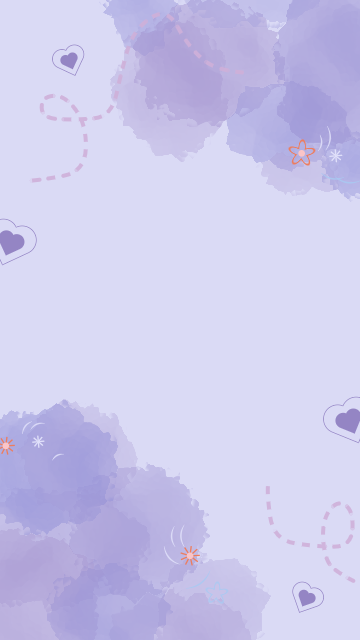
Reproduce this background procedurally as a WebGL 2 fragment shader.

```glsl
#version 300 es
precision highp float;
uniform vec2 u_resolution;
out vec4 outColor;

// Layout units spanning the canvas at any resolution
const vec2 CANVAS = vec2(432, 768);
const vec3 PAPER = vec3(0.855, 0.855, 0.962);
const vec3 MAUVE = vec3(0.66, 0.585, 0.805);
const vec3 BLUE = vec3(0.585, 0.575, 0.845);
const vec3 DASH = vec3(0.81, 0.69, 0.85);
const vec3 HEART = vec3(0.58, 0.52, 0.77);
const vec3 ORANGE = vec3(0.93, 0.49, 0.37);
const vec3 PINK = vec3(0.98, 0.77, 0.78);
const vec3 CHALK = vec3(0.88, 0.88, 0.98);
const vec3 SKY = vec3(0.66, 0.79, 0.95);
const float PERIOD = 18.5, DASH_LENGTH = 9.5, DASH_HALF = 2.4;
const float FINE_CELL = 7.0, BROAD_CELL = 21.0;

// Washes: centre and radii, then hue and strength
const vec4 UPPER[] = vec4[](
  vec4(205,663,66,82), vec4(172,765,40,58), vec4(250,693,88,74), vec4(345,620,72,52),
  vec4(362,563,42,26), vec4(425,575,38,42), vec4(400,693,70,105), vec4(300,768,80,30));
const vec2 UPPER_TINT[] = vec2[](vec2(.1,.42), vec2(1,.6), vec2(.2,.6), vec2(.9,.6),
  vec2(.2,.38), vec2(1,.6), vec2(.6,.7), vec2(.9,.4));
const vec4 LOWER[] = vec4[](
  vec4(92,218,66,66), vec4(255,35,66,66), vec4(165,130,82,78), vec4(60,110,115,70),
  vec4(215,10,85,45), vec4(30,45,90,85), vec4(55,205,86,74), vec4(130,30,70,62));
const vec2 LOWER_TINT[] = vec2[](vec2(.2,.4), vec2(.3,.36), vec2(.5,.58), vec2(.4,.45),
  vec2(.2,.4), vec2(.1,.55), vec2(.95,.65), vec2(.75,.62));

// Spline controls of the dashed trails
const vec2 TRAIL_A[] = vec2[](vec2(18,550), vec2(50,552), vec2(102,562), vec2(104,618),
  vec2(78,654), vec2(50,652), vec2(50,626), vec2(92,624), vec2(134,628), vec2(146,684),
  vec2(160,732), vec2(200,760), vec2(226,712), vec2(260,682), vec2(340,679));
const vec2 TRAIL_B[] = vec2[](vec2(324,200), vec2(320,178), vec2(328,120), vec2(380,112),
  vec2(422,112), vec2(424,156), vec2(404,168), vec2(386,142), vec2(390,94), vec2(410,78), vec2(438,64));

// Hearts: centre, size, tilt; strokes: both ends
const vec4 HEARTS[] = vec4[](vec4(84,694,32,.35), vec4(12,475,48,-.35),
  vec4(420,261,48,.4), vec4(367,49,32,-.45));
const vec4 STROKES[] = vec4[](vec4(382,587,384,606), vec4(391,588,393,616),
  vec4(38,262,27,248), vec4(53,260,37,253), vec4(209,136,210,112), vec4(221,138,221,112),
  vec4(197,112,215,91), vec4(76,223,63,216),
  vec4(386,560,412,555), vec4(402,556,432,551), vec4(224,62,252,83));

float unitPixel;
float ink(float d) { return clamp(0.5 - d / unitPixel, 0.0, 1.0); }

vec2 hash2(vec2 p) {
  return fract(sin(p * mat2(127.1, 311.7, 269.5, 183.3)) * 4375.85);
}

// Offset towards the nearest cell site, softly blended
vec2 cellOffset(vec2 p, float size) {
  vec2 g = p / size, total = vec2(0);
  float weight = 0.0;
  for (int i = 0; i < 9; i++) {
    vec2 id = floor(g) + vec2(i % 3 - 1, i / 3 - 1);
    vec2 site = id + hash2(id) - g;
    float w = exp(-18.0 * dot(site, site));
    total += w * site;
    weight += w;
  }
  return total / weight * size;
}

// Translucent wash with a crisp rim and inner fade
vec3 wash(vec3 base, vec2 q, vec4 blob, vec2 tint) {
  float d = (length((q - blob.xy) / blob.zw) - 1.0) * min(blob.z, blob.w);
  float cover = 0.72 * (1.0 - smoothstep(-1.2, 1.2, d)) + 0.28 * (1.0 - smoothstep(-35.0, 0.0, d));
  return mix(base, mix(MAUVE, BLUE, tint.x), cover * tint.y);
}

// Quadratic spline piece cut into dashes by travelled length
float dashes(vec2 p, vec2 a, vec2 b, vec2 c, inout float travelled) {
  vec2 start = 0.5 * (a + b), end = 0.5 * (b + c), from = start;
  float best = 1e3;
  for (int i = 1; i <= 8; i++) {
    float t = float(i) / 8.0;
    vec2 to = mix(mix(start, b, t), mix(b, end, t), t), v = to - from;
    float h = clamp(dot(p - from, v) / dot(v, v), 0.0, 1.0);
    float gap = abs(mod(travelled + h * length(v), PERIOD) - 0.5 * PERIOD) - 0.5 * DASH_LENGTH;
    best = min(best, max(length(p - from - h * v) - DASH_HALF, gap));
    travelled += length(v);
    from = to;
  }
  return best;
}

float heart(vec2 p) {
  p = vec2(abs(p.x), p.y + 0.55);
  if (p.x + p.y > 1.0) return length(p - vec2(0.25, 0.75)) - 0.3536;
  vec2 top = p - vec2(0, 1), side = p - 0.5 * max(p.x + p.y, 0.0);
  return sqrt(min(dot(top, top), dot(side, side))) * sign(p.x - p.y);
}

float rays(vec2 p, float radius, float count) {
  float sector = 6.28319 / count, a = mod(atan(p.y, p.x) + 0.3, sector) - 0.5 * sector;
  vec2 q = length(p) * vec2(cos(a), sin(a));
  return length(q - vec2(min(q.x, radius), 0)) - 0.8;
}

float flower(vec2 p, float radius) {
  float rim = radius * (0.73 + 0.27 * cos(5.0 * atan(p.y, p.x) - 1.2));
  return abs(length(p) - rim) * 0.65 - 0.8;
}

float stroke(vec2 p, vec4 ends) {
  vec2 v = ends.zw - ends.xy;
  float u = clamp(dot(p - ends.xy, v) / dot(v, v), 0.0, 1.0), arch = u * (1.0 - u);
  return length(p - ends.xy - v * u + vec2(-v.y, v.x) * 0.6 * arch) - 0.3 - 2.4 * arch;
}

void main() {
  vec2 p = gl_FragCoord.xy / u_resolution * CANVAS;
  unitPixel = CANVAS.x / u_resolution.x;

  // Watercolour clouds with torn rims
  vec2 q = p + 0.9 * cellOffset(p, FINE_CELL) + 0.5 * cellOffset(p + 50.0, BROAD_CELL);
  q += 3.0 * sin(p.yx * 0.08 + 2.0 * sin(p * 0.04));
  float mottle = 1.0 + 0.08 * sin(q.x * 0.06 + 2.0 * sin(q.y * 0.037));
  vec3 color = PAPER;
  for (int i = 0; i < 8; i++) {
    color = wash(color, q, UPPER[i], UPPER_TINT[i] * mottle);
    color = wash(color, q, LOWER[i], LOWER_TINT[i] * mottle);
  }

  // Dashed trails
  float d = 1e3, runA = 0.0, runB = 0.0;
  for (int i = 2; i < 15; i++) d = min(d, dashes(p, TRAIL_A[i-2], TRAIL_A[i-1], TRAIL_A[i], runA));
  for (int i = 2; i < 11; i++) d = min(d, dashes(p, TRAIL_B[i-2], TRAIL_B[i-1], TRAIL_B[i], runB));
  color = mix(color, DASH, 0.9 * ink(d));

  // Outlined hearts
  for (int i = 0; i < 4; i++) {
    vec4 h = HEARTS[i];
    float c = cos(h.w), s = sin(h.w);
    vec2 k = mat2(c, -s, s, c) * (p - h.xy) / h.z;
    d = min(abs(heart(k)) * h.z - 0.4, heart(k / 0.55) * 0.55 * h.z);
    color = mix(color, HEART, ink(d));
  }

  // Strokes, blossoms and sparks
  for (int i = 0; i < 11; i++) color = mix(color, i < 8 ? CHALK : SKY, 0.85 * ink(stroke(p, STROKES[i])));
  vec2 bloom = p - vec2(362, 584), a = p - vec2(7, 233), b = p - vec2(228, 101);
  color = mix(color, SKY, 0.8 * ink(flower(p - vec2(260, 56), 13.0)));
  color = mix(color, CHALK, ink(min(rays(p - vec2(403, 581), 7.0, 8.0), rays(p - vec2(46, 238), 6.5, 8.0))));
  color = mix(color, ORANGE, ink(min(flower(bloom, 15.5), min(rays(a, 10.0, 9.0), rays(b, 11.0, 9.0)))));
  color = mix(color, PINK, ink(min(length(bloom), min(length(a), length(b))) - 4.0));
  outColor = vec4(color, 1);
}
```
